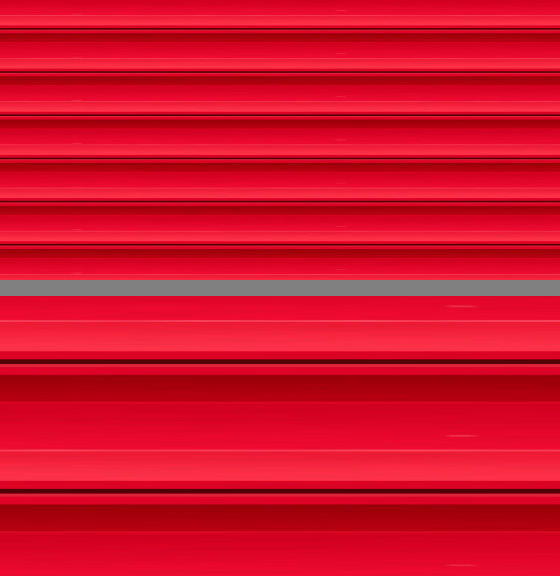
Top: the whole. Bottom: its middle third, enlarged.
Reproduce this texture procedurally as a Shadertoy shader.

```glsl
float hash(vec2 p) {
    p = fract(p * vec2(0.1031, 0.1137));
    p += dot(p, p.yx + 33.33);
    return fract((p.x + p.y) * p.x * 57.3);
}

float noise(vec2 p) {
    vec2 cell = floor(p), f = fract(p);
    f = f * f * (3.0 - 2.0 * f);
    return mix(mix(hash(cell), hash(cell + vec2(1, 0)), f.x),
               mix(hash(cell + vec2(0, 1)), hash(cell + vec2(1, 1)), f.x), f.y);
}

// Box-filtered step and band; pixel is the pixel size in the units of t
float edge(float t, float at, float pixel) {
    return clamp((t - at) / pixel + 0.5, 0.0, 1.0);
}

float band(float t, float from, float to, float pixel) {
    return edge(t, from, pixel) - edge(t, to, pixel);
}

void mainImage(out vec4 fragColor, in vec2 fragCoord) {
    vec2 uv = fragCoord / iResolution.xy;
    float slats = 6.486;
    float pixel = slats / iResolution.y;
    float row = (1.0 - uv.y) * slats - 0.669;
    float slat = floor(row);
    float t = fract(row); // 0 at the groove, growing downward

    // Slat profile: lip, shaded hollow, face, lit bulge, lower rim
    vec3 red = vec3(0.87, 0.01, 0.15);
    vec3 hollow = mix(vec3(0.61, 0.0, 0.035), vec3(0.72, 0.0, 0.07), smoothstep(0.1, 0.32, t));
    vec3 face = mix(vec3(0.82, 0.0, 0.125), vec3(0.93, 0.04, 0.19), smoothstep(0.31, 0.69, t));
    vec3 bulge = mix(vec3(0.93, 0.1, 0.21), vec3(0.99, 0.19, 0.28), smoothstep(0.69, 0.9, t));
    vec3 color = mix(red, hollow, edge(t, 0.105, pixel));
    color = mix(color, face, edge(t, 0.315, pixel));
    color = mix(color, bulge, edge(t, 0.685, pixel));
    color = mix(color, vec3(0.86, 0.01, 0.14), edge(t, 0.92, pixel));

    // Brushed grain along the slats
    float grain = noise(vec2(uv.x * 14.0, t * 45.0)) + noise(vec2(uv.x * 50.0, t * 90.0 + slat * 7.0)) - 1.0;
    color *= 1.0 + 0.025 * grain;

    // Fine creases and their highlights
    vec3 shine = vec3(1.0, 0.4, 0.45);
    float glint = 0.6 + 0.4 * noise(vec2(uv.x * 22.0, slat * 3.0));
    color = mix(color, vec3(0.9, 0.03, 0.15), 0.6 * band(t, 0.308, 0.323, pixel));
    color = mix(color, shine, 0.65 * glint * band(t, 0.678, 0.693, pixel));
    color = mix(color, vec3(0.58, 0.0, 0.03), 0.5 * band(t, 0.1, 0.12, pixel));

    // Short scratches, fainter on some slats
    for (int i = 0; i < 2; i++) {
        float k = float(i);
        float along = abs(uv.x - mix(0.608, 0.137, k));
        float height = mix(0.56, 0.667, k) + (uv.x - 0.5) * 0.05;
        float strength = 0.15 + 0.35 * hash(vec2(slat + 9.0, k + 4.0));
        color = mix(color, shine, strength * smoothstep(0.012, 0.004, along) * band(t, height, height + 0.015, pixel));
    }

    // Dark groove between slats with a lit edge below it
    color = mix(color, vec3(0.87, 0.2, 0.26), 0.7 * band(t, 0.018, 0.042, pixel));
    float groove = 1.0 - band(t, 0.018, 0.982, pixel);
    color = mix(color, vec3(0.32, 0.01, 0.03), groove);

    fragColor = vec4(color, 1.0);
}
```
